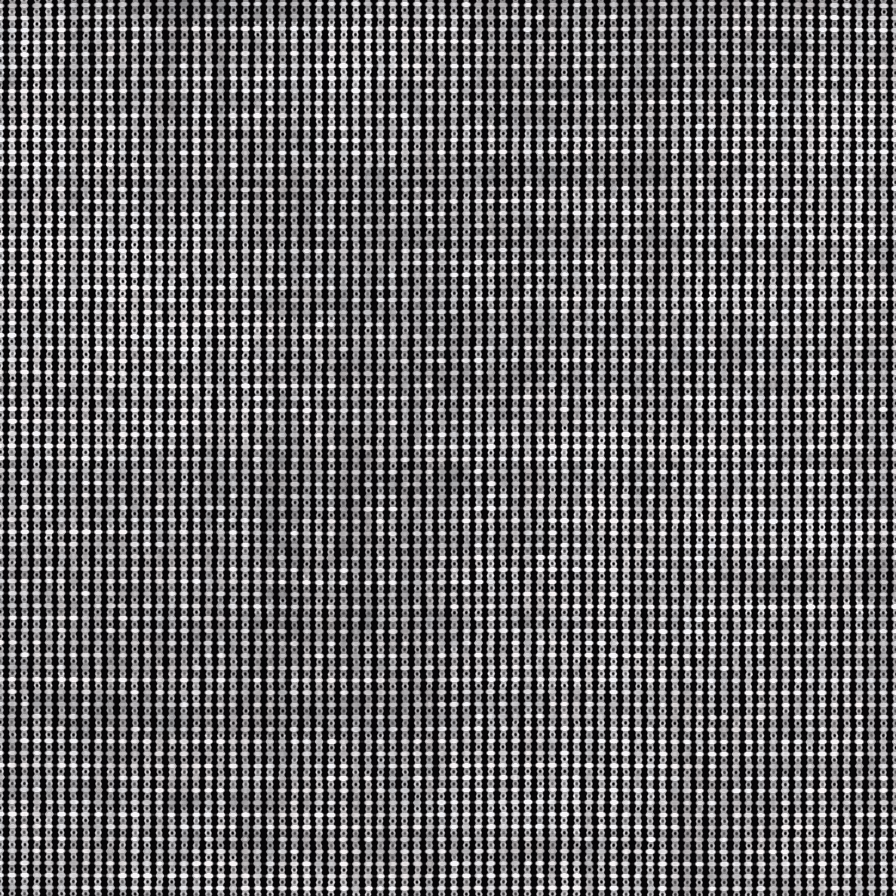
Give the GLSL for this texture, as a WebGL 2 fragment shader.

```glsl
#version 300 es
precision highp float;
// Dense woven mesh: continuous upright chains, pale on black, 73 by 73 repeats.
// A cosine profile swells each chain at a bright knot and at an open loop;
// hashes vary the stitches, while stretched noise adds faint weft streaks.

#define REPEATS 73.0
#define KNOT_HEIGHT 0.60
#define CHAIN_WIDTH 0.265
#define STRAND_LIGHT 0.70
#define KNOT_RADIUS vec2(0.35, 0.22)
#define EYE_RADIUS vec2(0.11, 0.13)
#define EDGE_SOFTNESS 0.075
#define STITCH_WEAR 0.26
#define STREAK_WEAR 0.26
#define BROAD_WEAR 0.24
#define BRIDGE_LIGHT 0.16

uniform vec2 u_resolution;
out vec4 fragColor;

const float TAU = 6.28318;
const vec3 GROUND = vec3(0.020, 0.014, 0.022);
const vec3 THREAD = vec3(0.97, 0.96, 0.97);

float hash(vec2 p) {
  return fract(sin(dot(p, vec2(127.1, 311.7))) * 43758.5453);
}

float noise(vec2 p) {
  vec2 cell = floor(p);
  vec2 f = fract(p);
  f = f * f * (3.0 - 2.0 * f);
  float low = mix(hash(cell), hash(cell + vec2(1.0, 0.0)), f.x);
  float high = mix(hash(cell + vec2(0.0, 1.0)), hash(cell + 1.0), f.x);
  return mix(low, high, f.y);
}

// Soft coverage of an ellipse centred on the origin
float ellipse(vec2 p, vec2 radius, float soft) {
  float d = (length(p / radius) - 1.0) * min(radius.x, radius.y);
  return 1.0 - smoothstep(-soft, soft, d);
}

void main() {
  vec2 uv = gl_FragCoord.xy / u_resolution.y;
  float pixel = REPEATS / u_resolution.y;
  float soft = max(EDGE_SOFTNESS, 0.6 * pixel);

  // Grid with a slight drift of the rows
  vec2 grid = uv * REPEATS;
  grid.y += 0.20 * (noise(uv * 5.0) - 0.5) - KNOT_HEIGHT;

  // Knots lie on whole grid rows, loops halfway between them
  vec2 knotId = floor(grid + 0.5);
  vec2 loopId = vec2(knotId.x, floor(grid.y));
  float sway = 0.09 * (noise(vec2(knotId.x * 7.0, grid.y * 1.3)) - 0.5);
  vec2 knotPos = grid - knotId - vec2(sway, 0.0);
  vec2 loopPos = grid - loopId - vec2(sway, 0.5);

  // Long weft streaks, per-chain brightness and broad patches
  float rowStreak = noise(knotId * vec2(0.045, 0.83) + 17.0);
  float chainTone = noise(knotId * vec2(0.83, 0.03) + 53.0);
  float patchTone = noise(uv * vec2(5.0, 3.0) + 29.0);
  float tone = 1.0 + STREAK_WEAR * (rowStreak - 0.5)
             + 0.6 * STREAK_WEAR * (chainTone - 0.5)
             + BROAD_WEAR * (patchTone - 0.5);

  // Unbroken chain: wide at the knot, less at the loop, pinched between
  float wave = cos(TAU * knotPos.y);
  float pinch = cos(2.0 * TAU * knotPos.y);
  float uneven = noise(vec2(knotId.x * 5.0 + 0.5, grid.y * 2.0)) - 0.5;
  float halfWidth = CHAIN_WIDTH + 0.025 * wave + 0.045 * pinch + 0.07 * uneven;
  float chain = 1.0 - smoothstep(-soft, soft, abs(knotPos.x) - halfWidth);
  float strand = STRAND_LIGHT + 0.07 * pinch;
  strand *= 1.0 - STITCH_WEAR * (hash(loopId + 23.0) - 0.5) * (0.5 - 0.5 * wave);

  // Uneven dark eye inside each loop
  float eye = ellipse(loopPos, EYE_RADIUS, soft);
  strand *= 1.0 - eye * mix(0.45, 1.0, hash(loopId + 61.0));

  // Bright knot laid over the strands
  vec2 knotSize = KNOT_RADIUS * (0.92 + 0.16 * hash(knotId));
  float knot = ellipse(knotPos, knotSize, soft);
  knot *= 1.04 - STITCH_WEAR * hash(knotId + 7.0);

  // Thin weft bridging the dark gaps
  float weft = 1.0 - smoothstep(0.0, 0.09 + soft, abs(knotPos.y));
  weft *= BRIDGE_LIGHT * smoothstep(0.3, 0.9, rowStreak);

  float light = max(max(knot, chain * strand) * tone, weft);
  light *= 0.92 + 0.16 * noise(grid * 4.0);

  // Faint cool and warm tint on the fibres
  vec3 tint = vec3(0.02, -0.005, -0.02) * (noise(grid * 0.6) - 0.5);
  vec3 color = mix(GROUND, THREAD + tint, clamp(light, 0.0, 1.0));
  fragColor = vec4(color, 1.0);
}
```
